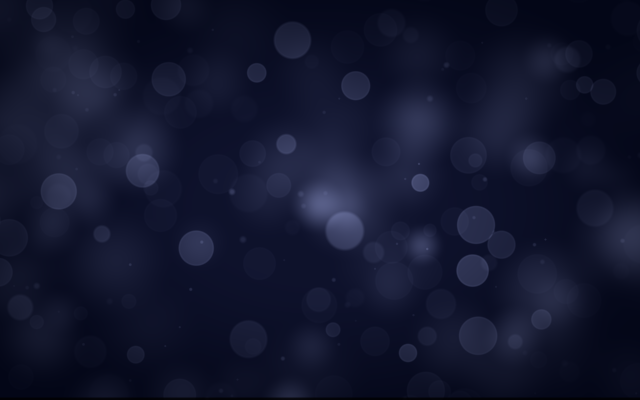
A WebGL 2 fragment shader for this background:

```glsl
#version 300 es
precision highp float;

uniform vec2 u_resolution;
out vec4 fragColor;

vec4 hash4(float n) {
    return fract(sin(n * vec4(12.9898, 78.233, 39.346, 53.711) + vec4(1.3, 4.1, 7.7, 2.9)) * 43758.5453);
}

// Distance from p to a random centre, spread slightly past the borders
float scatterDistance(vec2 p, vec2 random, float aspect) {
    return length(p - (random * 1.1 - 0.05) * vec2(aspect, 1.0));
}

// Wide out-of-focus glows
float hazeLight(vec2 p, float aspect) {
    float light = 0.0;
    for (int i = 0; i < 75; i++) {
        vec4 h = hash4(float(i) + 11.0);
        float radius = mix(0.055, 0.17, h.z);
        float falloff = 1.0 - smoothstep(0.0, radius, scatterDistance(p, h.xy, aspect));
        light += falloff * mix(0.04, 0.2, h.w * h.w);
    }
    return light;
}

// Flat translucent discs with a faint rim
float discLight(vec2 p, float aspect, float pixel) {
    float light = 0.0;
    for (int i = 0; i < 145; i++) {
        vec4 h = hash4(float(i) + 203.0);
        vec4 k = hash4(float(i) + 517.0);
        float radius = mix(0.016, 0.05, h.z);
        float feather = max(pixel, mix(0.001, 0.009, k.x * k.x * k.x));
        float d = scatterDistance(p, h.xy, aspect) - radius;
        float disc = 1.0 - smoothstep(-feather, feather, d);
        float rim = smoothstep(-0.006, 0.0, d);
        light += disc * (0.88 + 0.25 * rim) * (0.02 + 0.16 * pow(h.w, 4.0));
    }
    return light;
}

// Tiny soft specks
float speckLight(vec2 p, float aspect) {
    float light = 0.0;
    for (int i = 0; i < 80; i++) {
        vec4 h = hash4(float(i) + 809.0);
        float radius = mix(0.004, 0.012, h.z * h.z);
        float speck = 1.0 - smoothstep(radius * 0.2, radius, scatterDistance(p, h.xy, aspect));
        light += speck * mix(0.03, 0.13, h.w);
    }
    return light;
}

void main() {
    vec2 uv = gl_FragCoord.xy / u_resolution;
    vec2 p = gl_FragCoord.xy / u_resolution.y;
    float aspect = u_resolution.x / u_resolution.y;

    // Night blue backdrop, darker toward the corners
    float centre = 1.0 - smoothstep(0.15, 0.64, length(uv - vec2(0.5, 0.48)));
    vec3 color = mix(vec3(0.012, 0.024, 0.09), vec3(0.055, 0.07, 0.17), centre);

    // Lights fade with the vignette
    float light = hazeLight(p, aspect) + discLight(p, aspect, 1.0 / u_resolution.y) + speckLight(p, aspect);
    color += vec3(0.8, 0.83, 1.0) * light * mix(0.35, 1.2, centre);

    // Thin dark strip along the lower border
    color *= mix(0.2, 1.0, smoothstep(0.003, 0.009, p.y));
    fragColor = vec4(color, 1.0);
}
```
